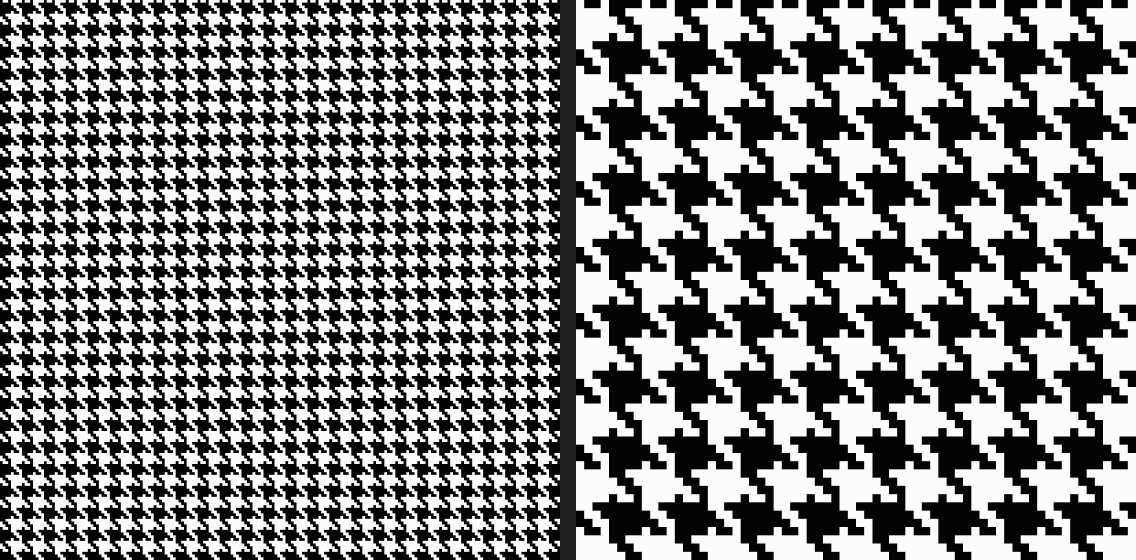
Left, the full canvas; right, a detail of the centre.
This pattern is drawn by a WebGL 2 fragment shader. Its source:

```glsl
#version 300 es
precision highp float;
// Black and white houndstooth: a 2/2 twill of four dark and four light threads.

uniform vec2 u_resolution;
out vec4 fragColor;

const float REPEATS = 25.5;        // across and down the canvas
const float BAND = 4.0;            // threads in each dark or light band
const float PERIOD = 2.0 * BAND;
const float FIRST_DARK_WEFT = 1.0; // rows skipped before the top dark band
const int SAMPLES = 6;             // per axis, for edge smoothing
const vec3 DARK = vec3(0.01);
const vec3 LIGHT = vec3(0.99);

// 1 for a dark thread, 0 for a light one
float darkThread(float index) {
    return 1.0 - step(BAND, mod(index, PERIOD));
}

// 1 where the vertical warp thread lies over the horizontal weft
float warpOnTop(vec2 thread) {
    return 1.0 - step(2.0, mod(thread.x - thread.y + 1.0, 4.0));
}

// Darkness of the visible thread; uv has its origin at the upper left
float houndstooth(vec2 uv) {
    vec2 thread = floor(uv * REPEATS * PERIOD);
    float warp = darkThread(thread.x);
    float weft = darkThread(thread.y - FIRST_DARK_WEFT);
    return mix(weft, warp, warpOnTop(thread));
}

// Average over one pixel, which softens the thread edges
float smoothWeave(vec2 fragCoord, vec2 resolution) {
    float total = 0.0;
    for (int j = 0; j < SAMPLES; j++) {
        for (int i = 0; i < SAMPLES; i++) {
            vec2 offset = (vec2(i, j) + 0.5) / float(SAMPLES) - 0.5;
            vec2 uv = (fragCoord + offset) / resolution;
            total += houndstooth(vec2(uv.x, 1.0 - uv.y));
        }
    }
    return total / float(SAMPLES * SAMPLES);
}

void main() {
    float darkness = smoothWeave(gl_FragCoord.xy, u_resolution);
    fragColor = vec4(mix(LIGHT, DARK, darkness), 1.0);
}
```
